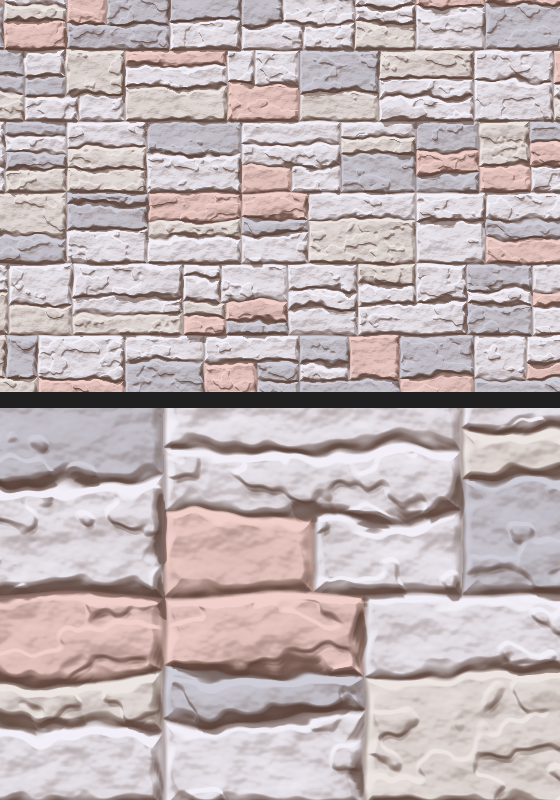
Top, the full canvas; bottom, a detail of the centre.
Reproduce this texture procedurally as a Shadertoy shader.

```glsl
#define ROWS 5.5
#define MODULE_WIDTH 2.45
#define WOBBLE 0.10
#define BEVEL 0.055
#define LEDGE 0.055
#define GRAIN 0.16
#define SHADOW_REACH 0.15
#define SHADOW_DEPTH 0.55
#define LIGHT_DIR vec2(-0.3, 0.95)

struct Stone { float edge; vec2 id; };

vec2 hash2(vec2 p) {
    vec3 q = fract(p.xyx * vec3(0.1031, 0.1030, 0.0973));
    q += dot(q, q.yzx + 33.33);
    return fract((q.xx + q.yz) * q.zy);
}

float cornerNoise(vec2 cell, vec2 offset) {
    float angle = 6.2832 * hash2(cell).x;
    return dot(vec2(cos(angle), sin(angle)), offset);
}

float gradientNoise(vec2 p) {
    vec2 i = floor(p), f = p - i, e = vec2(1, 0);
    vec2 u = f * f * f * (f * (f * 6.0 - 15.0) + 10.0);
    return mix(mix(cornerNoise(i, f), cornerNoise(i + e, f - e), u.x),
               mix(cornerNoise(i + e.yx, f - e.yx), cornerNoise(i + 1.0, f - 1.0), u.x), u.y);
}

// Modules in shifted rows, each cut in turn across and down into stones
Stone findStone(vec2 p) {
    p += vec2(0.012, 0.04) * vec2(gradientNoise(p * 3.0), gradientNoise(p * vec2(2, 4) + 7.0));
    float row = floor(p.y);
    float shift = (mod(row, 2.0) + step(0.5, hash2(vec2(row, 3)).x)) / 3.0;
    float column = floor(p.x / MODULE_WIDTH + shift);
    vec2 lo = vec2((column - shift) * MODULE_WIDTH, row);
    vec2 hi = lo + vec2(MODULE_WIDTH, 1);
    vec2 border = min(p - lo, hi - p);
    Stone stone = Stone(min(border.x, border.y), 97.0 * hash2(vec2(column, row) + 50.0));
    float wobble = WOBBLE * (gradientNoise(p * vec2(2.2, 3)) + 0.4 * gradientNoise(p * vec2(7, 9)));

    for (int i = 0; i < 4; i++) {
        int axis = i % 2;
        vec2 r = hash2(stone.id);
        float size = hi[axis] - lo[axis];
        float limit = axis == 0 ? 0.9 + 1.7 * r.x : 0.38 + 0.5 * r.x;
        float side = 0.0;
        if (size > limit) {
            float cut = lo[axis] + size * mix(0.35, 0.65, r.y);
            float d = p[axis] - cut - wobble * (axis == 0 ? 0.3 : 1.0);
            stone.edge = min(stone.edge, abs(d));
            side = step(0.0, d);
            if (d > 0.0) lo[axis] = cut; else hi[axis] = cut;
        }
        stone.id = 97.0 * hash2(stone.id + 1.3 + 2.4 * side);
    }
    return stone;
}

// Relief of a bevelled stone with broken ledges and fine grain
float relief(vec2 p, out Stone stone) {
    stone = findStone(p);
    vec2 r = hash2(stone.id + 5.0);
    float body = smoothstep(0.0, BEVEL, stone.edge * (1.0 + 0.9 * gradientNoise(p * 8.0)));
    float crag = gradientNoise(p * vec2(1.5, 3) + stone.id)
               + 0.5 * gradientNoise(p * vec2(4, 7) - stone.id)
               + 0.25 * gradientNoise(p * 11.0 + stone.id);
    float ledge = smoothstep(0.0, 0.1, crag + 0.2 - 0.6 * r.x);
    float grain = 0.0, frequency = 8.0;
    for (int i = 0; i < 3; i++) {
        grain += GRAIN / frequency * gradientNoise(p * vec2(0.8, 1) * frequency + stone.id);
        frequency *= 2.1;
    }
    return body * (0.09 + 0.1 * r.y + LEDGE * ledge + 0.05 * crag + grain);
}

vec3 stoneColor(vec2 id) {
    float pick = hash2(id + 9.0).x;
    if (pick < 0.17) return vec3(0.79, 0.78, 0.82);
    if (pick < 0.34) return vec3(0.90, 0.87, 0.86);
    if (pick > 0.83) return vec3(0.92, 0.79, 0.77);
    return vec3(0.925, 0.91, 0.94);
}

void mainImage(out vec4 fragColor, in vec2 fragCoord) {
    vec2 p = fragCoord / iResolution.y * ROWS + vec2(20.3, 10.2);
    Stone stone, other;
    float h = relief(p, stone);

    // Slope towards the light from above
    vec2 e = vec2(0.011, 0);
    vec2 slope = vec2(relief(p + e, other), relief(p + e.yx, other)) - h;
    float facing = -dot(slope / e.x, LIGHT_DIR);
    float shade = 0.92 + (facing > 0.0 ? 0.14 : 0.5) * facing / (1.0 + 0.6 * abs(facing));

    // Shadows cast by higher stones
    float shadow = 0.0;
    for (int i = 1; i <= 4; i++) {
        float reach = SHADOW_REACH * float(i) / 4.0;
        float rise = relief(p + LIGHT_DIR * reach, other) - h - 0.9 * reach;
        shadow = max(shadow, smoothstep(0.0, 0.06, rise));
    }
    shade *= 1.0 - SHADOW_DEPTH * shadow;
    shade *= mix(0.65, 1.0, smoothstep(0.0, 0.025, stone.edge));
    shade += 0.06 * gradientNoise(p * vec2(3, 5) + stone.id);

    vec3 crevice = vec3(0.31, 0.21, 0.17);
    fragColor = vec4(mix(crevice, stoneColor(stone.id), clamp(shade, 0.0, 1.04)), 1);
}
```
